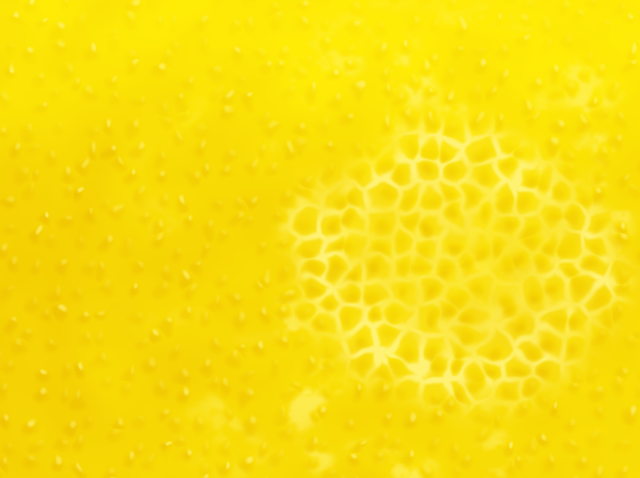
Reproduce this texture procedurally as a WebGL 2 fragment shader.

```glsl
#version 300 es
precision highp float;

uniform vec2 u_resolution;
out vec4 fragColor;

float hash(vec2 p) {
    return fract(sin(dot(p, vec2(127.1, 311.7))) * 43758.5453);
}

vec2 hash2(vec2 p) {
    return vec2(hash(p), hash(p + 37.3));
}

float noise(vec2 p) {
    vec2 cell = floor(p), f = fract(p);
    f = f * f * (3.0 - 2.0 * f);
    return mix(mix(hash(cell), hash(cell + vec2(1, 0)), f.x),
               mix(hash(cell + vec2(0, 1)), hash(cell + vec2(1, 1)), f.x), f.y);
}

float fbm(vec2 p) {
    return 0.55 * noise(p) + 0.3 * noise(p * 2.1 + 7.0) + 0.15 * noise(p * 4.3 + 19.0);
}

// Nearest pore: offset from its centre, gap to the second nearest, random id
vec4 nearestPore(vec2 q) {
    vec2 cell = floor(q), offset = vec2(0);
    float first = 9.0, second = 9.0, id = 0.0;
    for (int y = -1; y <= 1; y++) {
        for (int x = -1; x <= 1; x++) {
            vec2 neighbour = cell + vec2(x, y);
            vec2 away = q - neighbour - 0.1 - 0.8 * hash2(neighbour);
            float d = length(away);
            if (d < first) {
                second = first;
                first = d;
                offset = away;
                id = hash(neighbour + 91.7);
            } else {
                second = min(second, d);
            }
        }
    }
    return vec4(offset, second - first, id);
}

void main() {
    vec2 p = gl_FragCoord.xy / u_resolution.y;
    vec2 warp = vec2(noise(p * 34.0), noise(p * 34.0 + 50.0)) - 0.5;
    vec4 pore = nearestPore(p * 19.5 + warp * 0.35);
    float poreDist = length(pore.xy);

    // Oval sheen and the bands curving around it
    vec2 fromSheen = (p - vec2(0.95, 0.44)) / vec2(0.33, 0.29);
    float reach = length(fromSheen) + 0.3 * (fbm(p * 7.0) - 0.5);
    float sheen = 1.0 - smoothstep(0.8, 1.2, reach);
    float rim = exp(-pow((reach - 0.85) / 0.22, 2.0));
    float bands = noise(vec2(length(fromSheen) * 5.5, atan(fromSheen.y, -fromSheen.x) * 5.0));

    // Broad light and shade of the peel
    float light = 0.46 + 0.42 * smoothstep(0.45, 1.0, p.y) + 0.13 * smoothstep(0.0, 0.9, p.x);
    light -= 0.16 * exp(-dot(p - vec2(0.0, 0.45), p - vec2(0.0, 0.45)) * 8.0);
    light += 0.22 * (fbm(p * 9.0 + 3.0) - 0.5) + 0.2 * (bands - 0.5);

    // Soft dimples, shaded beside each pore
    float dimple = 1.0 - smoothstep(0.05, 0.42, length(pore.xy - vec2(-0.07, -0.12)));
    light -= dimple * mix(0.32, 0.15, smoothstep(0.6, 1.0, p.y)) * (0.5 + 0.7 * pore.w);
    vec3 color = mix(vec3(0.94, 0.775, 0.008), vec3(0.995, 0.92, 0.025), clamp(light, 0.0, 1.0));

    // Pale net between the pores inside the sheen
    float net = (1.0 - smoothstep(0.04, 0.42, pore.z)) * smoothstep(0.18, 0.5, poreDist);
    float patchy = smoothstep(0.2, 0.75, fbm(p * 10.0 + 31.0));
    float pale = sheen * (net * (0.35 + 0.5 * rim) * (0.45 + 0.8 * patchy)
               + 0.13 * smoothstep(0.1, 0.5, poreDist));

    // Broken smears around the sheen
    float halo = smoothstep(0.9, 1.2, reach) * (1.0 - smoothstep(1.3, 2.3, reach));
    float smear = smoothstep(0.55, 0.85, bands) * smoothstep(0.4, 0.7, fbm(p * 24.0 + 11.0));
    pale += halo * smear * smoothstep(0.15, 0.45, poreDist) * 0.6;

    // Small glints on the pore lips
    vec2 lip = pore.xy - vec2(0.05, 0.12);
    float glint = 1.0 - smoothstep(0.03, 0.17, length(lip * vec2(1.0, 0.8)));
    pale += glint * (1.0 - sheen) * (0.12 + 0.6 * pore.w * pore.w);

    color = mix(color, vec3(1.0, 0.955, 0.5), clamp(pale, 0.0, 0.9));
    fragColor = vec4(color, 1.0);
}
```
